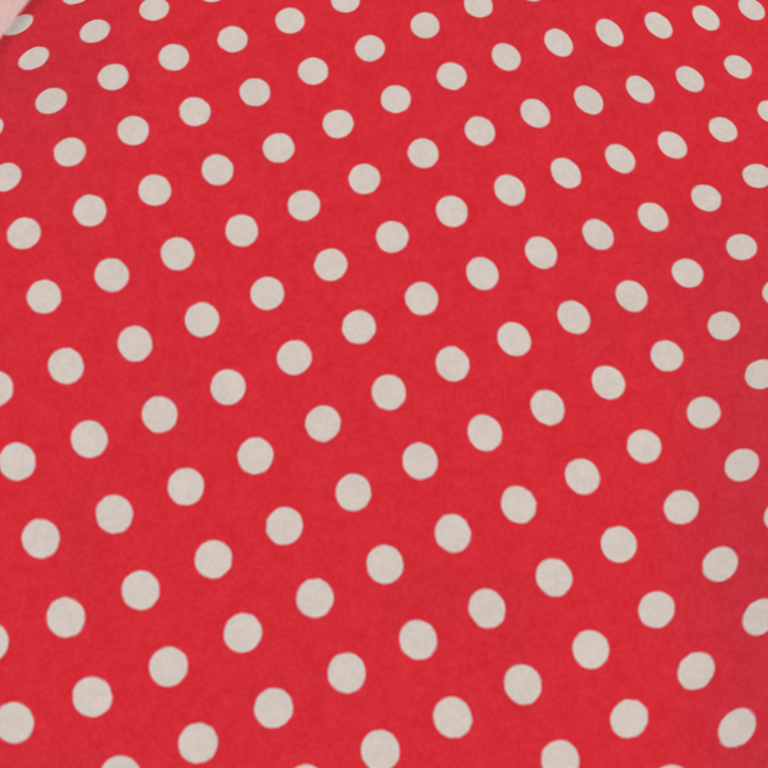
Write a Shadertoy shader that draws this pattern.

```glsl
float hash(vec2 p) {
    vec3 q = fract(p.xyx * vec3(0.1031, 0.1030, 0.0973));
    q += dot(q, q.yzx + 33.33);
    return fract((q.x + q.y) * q.z);
}

float valueNoise(vec2 p) {
    vec2 cell = floor(p), f = fract(p);
    f = f * f * (3.0 - 2.0 * f);
    return mix(mix(hash(cell), hash(cell + vec2(1, 0)), f.x),
               mix(hash(cell + vec2(0, 1)), hash(cell + vec2(1, 1)), f.x), f.y);
}

// Lattice coordinates to canvas position (y down): tilted, receding, rippled cloth
vec2 drape(vec2 g) {
    float a = g.x, b = g.y;
    float x = 467.4 + 82.8 * a + 37.8 * b - 1.24 * a * a + 0.98 * b * b
            + a * b * (1.43 - 0.04 * a);
    float y = 429.0 - 32.5 * a + 87.9 * b + 0.39 * a * a + b * b * (1.56 - 0.13 * b)
            - a * b * (2.2 + 0.29 * b + a * (0.25 + 0.023 * b));
    float ripple = 9.8 * sin(0.7 * a + 0.56 * b - 2.8);
    return vec2(x, y + ripple) * 0.001;
}

// Inverse of drape by repeated correction with its central slope
vec2 undrape(vec2 p) {
    vec2 g = vec2(0);
    for (int i = 0; i < 12; i++)
        g += mat2(10.3, 4.1, -4.5, 9.7) * (p - drape(g));
    return g;
}

void mainImage(out vec4 fragColor, in vec2 fragCoord) {
    vec2 p = fragCoord / iResolution.y;
    p.y = 1.0 - p.y;
    vec2 g = undrape(p);

    // Red cloth, dulled toward the right edge and the upper left
    float shade = 0.8 * smoothstep(0.8, 1.0, p.x) * smoothstep(0.1, 0.5, p.y)
                + 0.6 * smoothstep(0.35, 0.0, length(p))
                + 0.35 * (valueNoise(p * 9.0) - 0.4);
    vec3 color = mix(vec3(0.83, 0.175, 0.218), vec3(0.76, 0.19, 0.24), clamp(shade, 0.0, 1.0));

    // Round dots in lattice space, with slightly uneven rims
    float edge = max(0.03, 8.0 / iResolution.y);
    float rim = 0.243 + 0.012 * (valueNoise(p * 130.0) - 0.5);
    float dotMask = 1.0 - smoothstep(rim - edge, rim + edge, length(g - round(g)));
    vec3 dotColor = vec3(0.825, 0.775, 0.74) - 0.03 * shade;
    color = mix(color, dotColor, dotMask);

    // Pale folded corner with a soft shadow
    float fold = p.x / 0.04 + p.y / 0.052;
    color *= 1.0 - 0.15 * smoothstep(1.7, 1.0, fold);
    color = mix(color, vec3(0.86, 0.71, 0.69), 1.0 - smoothstep(0.85, 1.1, fold));

    // Fine weave grain
    color += 0.03 * (valueNoise(p * 240.0) - 0.5) + 0.02 * (valueNoise(p * 70.0) - 0.5);
    fragColor = vec4(color, 1.0);
}
```
